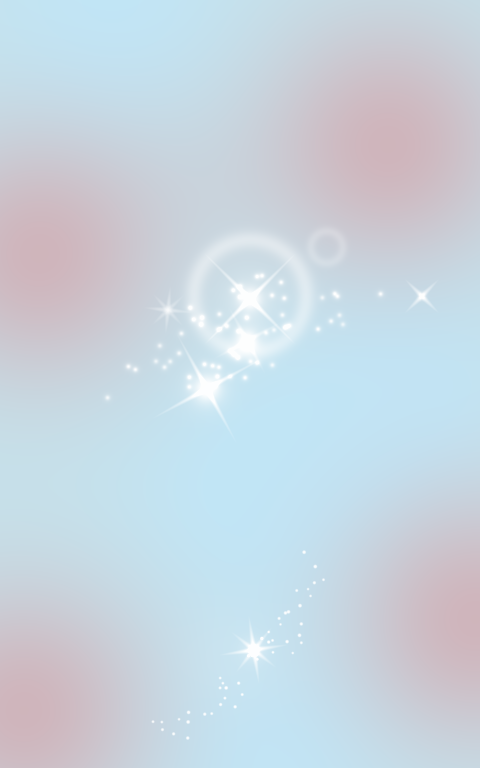
Reproduce this background procedurally as a WebGL 2 fragment shader.

```glsl
#version 300 es
precision highp float;
// Soft blue sky with rosy clouds of colour, glowing rings, star glints and sparkling dust.

#define SKY vec3(0.757, 0.900, 0.965)
#define MIST vec3(0.775, 0.888, 0.925)
#define ROSE vec3(0.812, 0.708, 0.735)
#define ROSE_SIZE 0.26
#define SKY_SIZE 0.27
#define RAY_WIDTH 0.0065
#define UPPER_DUST 56
#define LOWER_DUST 46

uniform vec2 u_resolution;
out vec4 fragColor;

// Width of one pixel in canvas units, for smooth edges
float pixel;

vec2 hash2(float n) {
    vec3 v = fract(vec3(n) * vec3(0.1031, 0.1030, 0.0973));
    v += dot(v, v.yzx + 33.33);
    return fract((v.xx + v.yz) * v.zy);
}

float glow(vec2 q, float size) {
    return exp(-dot(q, q) / (size * size));
}

float ring(vec2 q, float radius, float width) {
    float d = (length(q) - radius) / width;
    return exp(-d * d);
}

// Tapered streak of light along the x axis
float ray(vec2 q, float reach) {
    float taper = max(0.0, 1.0 - abs(q.x) / reach);
    float width = RAY_WIDTH * taper + pixel;
    return taper * (1.0 - smoothstep(0.0, width, abs(q.y)));
}

// Crossed rays at a given angle
float glint(vec2 q, float angle, float reach) {
    float c = cos(angle), s = sin(angle);
    q = mat2(c, -s, s, c) * q;
    return max(ray(q, reach), ray(q.yx, reach));
}

// Larger soft specks, densest near the middle of a rising band
float upperDust(vec2 p) {
    float light = 0.0;
    for (int i = 0; i < UPPER_DUST; i++) {
        vec2 a = hash2(float(i) + 11.0), b = hash2(float(i) + 211.0);
        float t = mix(a.x, 0.5 * (a.x + a.y), 0.75);
        float bulge = sin(3.14159 * t);
        float y = mix(0.78, 0.96, t) + 0.045 * bulge;
        y += (b.x - 0.5) * (0.04 + 0.17 * bulge);
        vec2 q = p - vec2(mix(0.19, 0.82, t), y);
        light += (0.65 + 0.35 * b.y) * (0.8 * glow(q, 0.0045) + 0.25 * glow(q, 0.009));
    }
    return light;
}

// Fine specks along a bending trail
float lowerDust(vec2 p) {
    float light = 0.0;
    for (int i = 0; i < LOWER_DUST; i++) {
        vec2 a = hash2(float(i) + 401.0), b = hash2(float(i) + 601.0);
        float t = a.x;
        vec2 lower = mix(vec2(0.34, 0.09), vec2(0.60, 0.20), t);
        vec2 upper = mix(vec2(0.60, 0.20), vec2(0.64, 0.43), t);
        vec2 spot = mix(lower, upper, t);
        spot += (vec2(a.y, b.x) - 0.5) * 0.075;
        float size = mix(0.002, 0.0034, b.y);
        light += 0.9 * (1.0 - smoothstep(size - pixel, size + pixel, length(p - spot)));
    }
    return light;
}

vec3 backdrop(vec2 p) {
    float clear = glow(p - vec2(0.23, 1.58), SKY_SIZE) + glow(p - vec2(0.52, 0.58), SKY_SIZE)
                + glow(p - vec2(0.85, 0.77), SKY_SIZE) + glow(p - vec2(0.58, 0.03), SKY_SIZE);
    float rose = glow(p - vec2(0.81, 1.298), ROSE_SIZE) + glow(p - vec2(0.08, 1.07), ROSE_SIZE)
               + glow(p - vec2(0.99, 0.31), ROSE_SIZE) + glow(p - vec2(0.05, 0.12), ROSE_SIZE);
    rose += 0.12 * glow(p - vec2(0.42, 1.23), 0.2);
    return mix(mix(MIST, SKY, min(clear, 1.0)), ROSE, min(rose, 1.0));
}

void main() {
    vec2 p = gl_FragCoord.xy / u_resolution * vec2(1.0, 1.6);
    pixel = 1.0 / u_resolution.x;

    // Halos
    vec2 hub = p - vec2(0.521, 0.983);
    float light = 0.42 * ring(hub, 0.117, 0.019) + 0.10 * glow(hub, 0.11);
    light += 0.22 * ring(p - vec2(0.681, 1.085), 0.033, 0.010);
    light += 0.10 * glow(p - vec2(0.49, 0.23), 0.11);

    // Upper glints
    vec2 main1 = p - vec2(0.521, 0.977), main2 = p - vec2(0.431, 0.790);
    vec2 soft = p - vec2(0.515, 0.890);
    light += 0.85 * glint(main1, 0.785, 0.135) + 0.8 * glow(main1, 0.022) + 0.25 * glow(main1, 0.045);
    light += 0.85 * glint(main2, 0.50, 0.130) + 0.85 * glow(main2, 0.026) + 0.3 * glow(main2, 0.048);
    light += 0.40 * glint(soft, 0.50, 0.080) + 0.8 * glow(soft, 0.020) + 0.35 * glow(soft, 0.042);
    vec2 side = p - vec2(0.879, 0.983), faint = p - vec2(0.350, 0.954);
    light += 0.75 * glint(side, 0.785, 0.050) + 0.6 * glow(side, 0.008);
    light += 0.50 * glint(faint, -0.10, 0.050) + 0.4 * glint(faint, 0.75, 0.045);

    // Eight-pointed lower star
    vec2 low = p - vec2(0.529, 0.246);
    light += 0.9 * glint(low, 0.15, 0.072) + 0.7 * glint(low, 0.90, 0.060);
    light += 0.9 * glow(low, 0.010) + 0.3 * glow(low, 0.025);

    light += upperDust(p) + lowerDust(p);
    fragColor = vec4(mix(backdrop(p), vec3(1.0), clamp(light, 0.0, 0.97)), 1.0);
}
```
